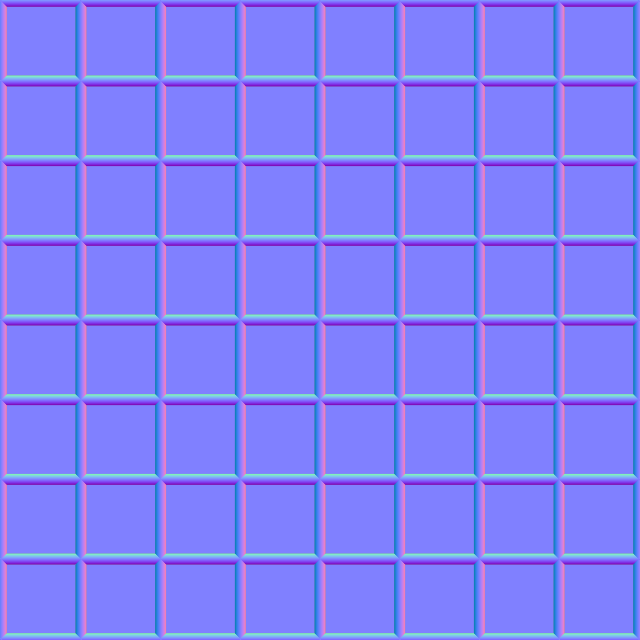
Write a three.js fragment shader that draws this texture map.

```glsl
// Tangent-space normal map of a square grid: flat panes split by half-round bars.
// Each bar's normal follows a circular profile across its width, and bars meet
// at mitred crossings where the nearer bar axis sets the slope.

varying vec2 vUv;

const float PITCH = 0.1245;       // spacing of bar axes; eight panes each way
const vec2  GRID_CENTER = vec2(0.5); // a crossing sits here
const float BAR_RADIUS = 0.0085;  // half the width of a bar
const float SOFTNESS = 0.001;     // half width of the smoothed edges
const vec3  FLAT_NORMAL = vec3(0.0, 0.0, 1.0);

// Signed offset to the nearest bar axis, per direction
vec2 offsetToAxes(vec2 p) {
  return (fract((p - GRID_CENTER) / PITCH + 0.5) - 0.5) * PITCH;
}

// Normal of a circular profile, sloping along one direction
vec3 roundNormal(float offset, vec2 direction) {
  float slope = clamp(offset / BAR_RADIUS, -1.0, 1.0);
  return vec3(slope * direction, sqrt(1.0 - slope * slope));
}

void main() {
  vec2 offset = offsetToAxes(vUv);
  vec2 dist = abs(offset);

  // Bars, joined along the diagonals of each crossing
  vec3 uprightBar = roundNormal(offset.x, vec2(1.0, 0.0));
  vec3 levelBar = roundNormal(offset.y, vec2(0.0, 1.0));
  float uprightNearer = smoothstep(-SOFTNESS, SOFTNESS, dist.y - dist.x);
  vec3 normal = mix(levelBar, uprightBar, uprightNearer);

  // Flat panes between the bars
  float pane = smoothstep(-SOFTNESS, SOFTNESS, min(dist.x, dist.y) - BAR_RADIUS);
  normal = mix(normal, FLAT_NORMAL, pane);

  // Pack -1..1 into colour
  gl_FragColor = vec4(normal * 0.5 + 0.5, 1.0);
}
```
